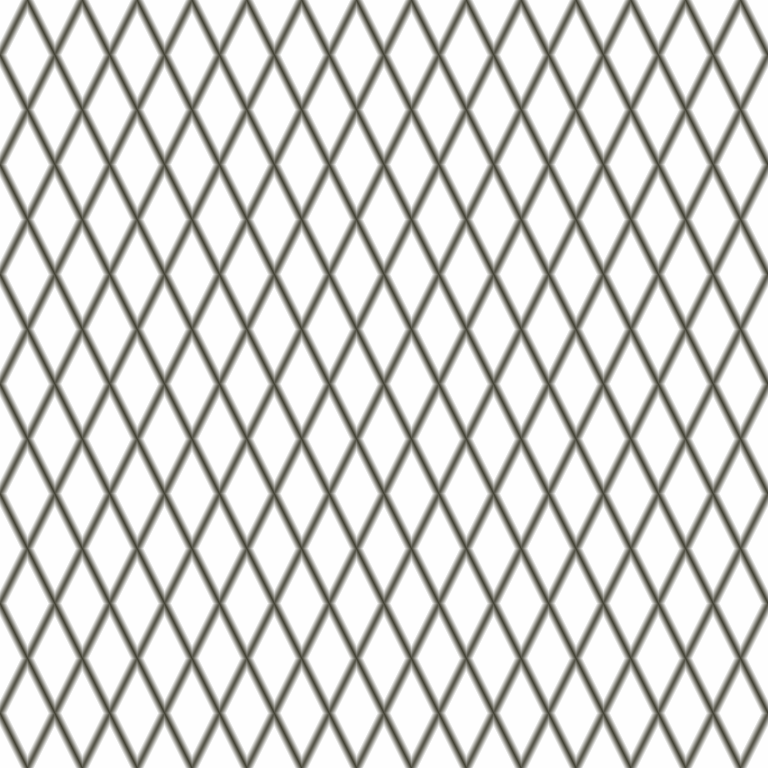
Write a WebGL 1 fragment shader that draws this pattern.

```glsl
precision highp float;

uniform vec2 u_resolution;

const vec2 REPEATS = vec2(14.0, 7.0);
const float WIRE_REACH = 0.126;
const vec3 PAPER = vec3(0.998);
const vec3 WIRE = vec3(0.235, 0.23, 0.175);

// Distance to the nearest whole number, in line spacings
float lineDistance(float coordinate) {
    return abs(fract(coordinate) - 0.5);
}

// Soft wire: darkest at the core, fading evenly to its rim
float wireInk(float dist, float reach, float blur) {
    float rounded = sqrt(dist * dist + blur * blur);
    return 1.0 - clamp(rounded / reach, 0.0, 1.0);
}

vec3 latticeColor(vec2 cell, float pixel) {
    // Two families of diagonals crossing at the diamond corners
    float falling = lineDistance(cell.x + cell.y);
    float rising = lineDistance(cell.x - cell.y);

    // The rising wires have a slightly paler core
    float fallingInk = wireInk(falling, WIRE_REACH, 0.25 * pixel);
    float risingInk = wireInk(rising, WIRE_REACH, 0.012 + 0.25 * pixel);
    return mix(PAPER, WIRE, max(fallingInk, risingInk));
}

void main() {
    vec2 uv = gl_FragCoord.xy / u_resolution;
    float pixel = length(REPEATS / u_resolution);
    gl_FragColor = vec4(latticeColor(uv * REPEATS, pixel), 1.0);
}
```
